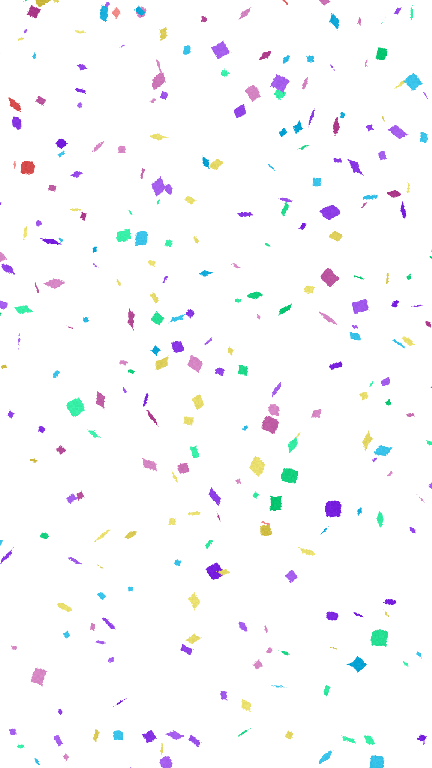
Give the GLSL for this pattern, as a Shadertoy shader.

```glsl
// Tumbling paper confetti in bright colours, scattered over a white ground.

// Lengths are in canvas widths.
const float CELL = 0.0625;           // spacing of the scatter grid
const float HALF_MIN = 0.0055;       // half side of the smallest piece
const float HALF_MAX = 0.0185;       // half side of the largest piece
const float SIZE_SKEW = 1.4;         // above 1 favours small pieces
const float THINNEST = 0.13;         // foreshortening of an edge-on piece
const float DENSITY_BOTTOM = 0.40;   // chance of a piece per cell
const float DENSITY_TOP = 0.74;
const float BEND = 0.24;             // curl of the paper
const float BULGE = -0.22;           // outward bow of the roundest edges
const float PINCH = 0.10;            // inward bow of the sharpest edges
const float GRAIN_SIZE = 1.0 / 288.0;
const float GRAIN_SHADE = 0.05;
const float GRAIN_EDGE = 0.0028;
const float TAU = 6.2831853;
const vec3 PAPER_WHITE = vec3(1.0);

// Lit and shaded side of each paper colour, with cumulative shares
const int HUES = 6;
const vec3 LIT[HUES] = vec3[HUES](
    vec3(0.65, 0.37, 0.93), vec3(0.23, 0.77, 0.92), vec3(0.22, 0.94, 0.66),
    vec3(0.92, 0.88, 0.44), vec3(0.84, 0.53, 0.77), vec3(0.95, 0.55, 0.54));
const vec3 SHADED[HUES] = vec3[HUES](
    vec3(0.46, 0.11, 0.87), vec3(0.00, 0.62, 0.82), vec3(0.02, 0.77, 0.43),
    vec3(0.80, 0.72, 0.24), vec3(0.66, 0.20, 0.52), vec3(0.83, 0.28, 0.28));
const float SHARE[HUES] = float[HUES](0.30, 0.47, 0.60, 0.77, 0.95, 1.0);

// Integer hash: four values in 0..1 for a lattice point and a salt
vec4 hash4(ivec2 p, int salt) {
    uvec4 v = uvec4(uint(p.x), uint(p.y), uint(salt), uint(p.x + p.y * 57));
    v = v * 1664525u + 1013904223u;
    v += v.yzxy * v.wxyz;
    v ^= v >> 16u;
    v += v.yzxy * v.wxyz;
    v ^= v >> 16u;
    return vec4(v >> 8u) / 16777216.0;
}

float cross2(vec2 a, vec2 b) { return a.x * b.y - a.y * b.x; }

vec2 direction(float angle) { return vec2(cos(angle), sin(angle)); }

vec3 paperColour(float pick, float light) {
    int hue = 0;
    for (int i = 0; i < HUES - 1; i++) hue += int(pick > SHARE[i]);
    return mix(SHADED[hue], LIT[hue], smoothstep(0.05, 0.7, light));
}

// Depth inside a tilted, slightly curled square (positive inside)
float pieceDepth(vec2 p, float halfSide, vec4 pose, vec4 curl) {
    vec2 squash = vec2(1.0, mix(THINNEST, 1.0, pose.x));
    vec2 axis = direction(pose.y * TAU);
    mat2 turn = mat2(axis, vec2(-axis.y, axis.x));
    vec2 spin = direction(pose.z * TAU);
    vec2 sideU = turn * (squash * spin) * halfSide;
    vec2 sideV = turn * (squash * vec2(-spin.y, spin.x)) * halfSide;

    // Coordinates along both sides, -1..1 on the piece
    float area = cross2(sideU, sideV);
    vec2 st = vec2(cross2(p, sideV), cross2(sideU, p)) / area;
    vec2 bowed = min(st.yx * st.yx, 1.5);
    st += BEND * (curl.xy - 0.5) * (bowed - 0.4);
    vec2 inside = 1.0 + mix(BULGE, PINCH, curl.z) * (bowed - 0.5) - abs(st);
    vec2 depth = inside * abs(area) / vec2(length(sideV), length(sideU));
    return min(depth.x, depth.y);
}

void mainImage(out vec4 fragColor, in vec2 fragCoord) {
    vec2 uv = fragCoord / iResolution.x;
    float pixel = 1.0 / iResolution.x;
    float canvasHeight = iResolution.y / iResolution.x;
    ivec2 home = ivec2(floor(uv / CELL));
    vec2 grain = hash4(ivec2(floor(uv / GRAIN_SIZE)), 9).xy - 0.5;
    vec3 colour = PAPER_WHITE;

    // Paint the pieces of the surrounding cells over each other
    for (int j = -1; j <= 1; j++)
    for (int i = -1; i <= 1; i++) {
        ivec2 cell = home + ivec2(i, j);
        vec4 place = hash4(cell, 1);
        vec4 pose = hash4(cell, 2);
        vec4 curl = hash4(cell, 3);
        vec2 centre = (vec2(cell) + place.xy) * CELL;
        float density = mix(DENSITY_BOTTOM, DENSITY_TOP, centre.y / canvasHeight);
        if (place.z > density) continue;

        float halfSide = mix(HALF_MIN, HALF_MAX, pow(place.w, SIZE_SKEW));
        float depth = pieceDepth(uv - centre, halfSide, pose, curl);
        float cover = clamp(0.5 + 1.6 * (depth + grain.x * GRAIN_EDGE) / pixel, 0.0, 1.0);
        vec3 paper = paperColour(pose.w, curl.w) + grain.y * GRAIN_SHADE;
        colour = mix(colour, paper, cover);
    }
    fragColor = vec4(clamp(colour, 0.0, 1.0), 1.0);
}
```
